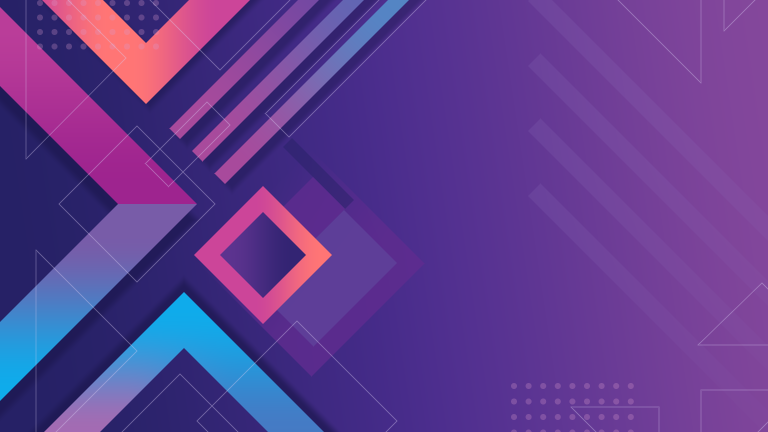
Give the GLSL for this background, as a WebGL 2 fragment shader.

```glsl
#version 300 es
precision highp float;
// Diagonal chevrons, diamonds, bars and thin outlines over a navy to violet gradient.
uniform vec2 u_resolution;
out vec4 fragColor;

const vec2 GRID = vec2(768.0, 432.0); // design grid, scaled to the canvas height
const float DIAG = 0.7071;
const vec3 NAVY = vec3(0.15, 0.13, 0.40);
const vec3 SHADOW = vec3(0.11, 0.09, 0.31);
const vec3 INDIGO = vec3(0.29, 0.175, 0.56);
const vec3 VIOLET = vec3(0.52, 0.28, 0.61);
const vec3 PLUM = vec3(0.37, 0.17, 0.56);
const vec3 LAVENDER = vec3(0.47, 0.36, 0.66);
const vec3 MAGENTA = vec3(0.62, 0.14, 0.56);
const vec3 PINK = vec3(0.80, 0.27, 0.60);
const vec3 CORAL = vec3(1.0, 0.46, 0.46);
const vec3 CYAN = vec3(0.06, 0.67, 0.92);

float fill(float d, float px) { return clamp(0.5 - d / px, 0.0, 1.0); }
float soft(float d, float blur) { return smoothstep(blur, -blur, d); }

// Box in the diagonal frame (x + y, x - y)
float diagonalBox(vec2 uv, vec2 lo, vec2 hi) {
  vec2 d = abs(uv - 0.5 * (lo + hi)) - 0.5 * (hi - lo);
  return max(d.x, d.y) * DIAG;
}

float diamond(vec2 p, float r) { return (abs(p.x) + abs(p.y) - r) * DIAG; }

// Right-angled chevron whose tip points along +x
float chevron(vec2 q, float inner, float outer) {
  float e = q.x + abs(q.y);
  return max(inner - e, e - outer) * DIAG;
}

float segment(vec2 p, vec2 a, vec2 b) {
  vec2 pa = p - a, ba = b - a;
  return length(pa - ba * clamp(dot(pa, ba) / dot(ba, ba), 0.0, 1.0));
}

float triangle(vec2 p, vec2 a, vec2 b, vec2 c) {
  return min(segment(p, a, b), min(segment(p, b, c), segment(p, c, a)));
}

float dotGrid(vec2 p, vec2 origin, vec2 pitch, vec2 count, float r) {
  vec2 cell = clamp(round((p - origin) / pitch), vec2(0.0), count - 1.0);
  return length(p - origin - cell * pitch) - r;
}

vec3 background(vec2 p) {
  float t = (p.x - 0.15 * (p.y - 216.0)) / GRID.x;
  vec3 c = mix(NAVY, INDIGO, smoothstep(0.0, 0.62, t));
  return mix(c, VIOLET, smoothstep(0.42, 1.08, t));
}

// Nearest distance to any of the thin outlines
float outlines(vec2 p, vec2 uv) {
  float d = abs(diamond(p - vec2(137, 204), 78.0));
  d = min(d, abs(diamond(p - vec2(297, 421), 100.0)));
  d = min(d, abs(diamond(p - vec2(180, 474), 100.0)));
  d = min(d, abs(diagonalBox(uv, vec2(309, -18), vec2(355, 105))));
  d = min(d, abs(diagonalBox(uv, vec2(100, 150), vec2(290, 400))));
  d = min(d, abs(diagonalBox(uv, vec2(379, 152), vec2(426, 500))));
  d = min(d, triangle(p, vec2(26, -42), vec2(126, 58), vec2(26, 159)));
  d = min(d, triangle(p, vec2(36, 250), vec2(137, 351), vec2(36, 452)));
  d = min(d, triangle(p, vec2(618, 0), vec2(701, 83), vec2(701, -83)));
  d = min(d, triangle(p, vec2(724, -31), vec2(724, 31), vec2(786, -31)));
  d = min(d, triangle(p, vec2(698, 345), vec2(762, 283), vec2(824, 345)));
  d = min(d, triangle(p, vec2(571, 407), vec2(659, 407), vec2(659, 495)));
  return min(d, triangle(p, vec2(701, 390), vec2(800, 390), vec2(701, 489)));
}

void main() {
  float px = GRID.y / u_resolution.y;
  vec2 p = vec2(gl_FragCoord.x, u_resolution.y - gl_FragCoord.y) * px;
  vec2 uv = vec2(p.x + p.y, p.x - p.y);
  vec3 col = background(p);

  // Pale bars falling to the right
  for (int i = 0; i < 4; i++) {
    float k = float(i);
    float bar = diagonalBox(uv, vec2(529.0 + 65.0 * k, 527.0 - 65.0 * k), vec2(1400.0, 552.0 - 65.0 * k));
    col = mix(col, LAVENDER + 0.08, 0.19 * fill(bar, px) * smoothstep(1350.0, 700.0, uv.x));
  }

  // Layered translucent diamonds
  float halo = fill(diagonalBox(uv, vec2(462, -65), vec2(688, 161)), px);
  col = mix(col, PLUM, 0.85 * halo * smoothstep(440.0, 640.0, uv.x));
  col = mix(col, NAVY, 0.5 * fill(diagonalBox(uv, vec2(430, 136), vec2(554, 154)), px));
  col = mix(col, PLUM, 0.8 * fill(diagonalBox(uv, vec2(490, -33), vec2(554, 136)), px));
  col = mix(col, vec3(0.37, 0.25, 0.60), 0.9 * fill(diagonalBox(uv, vec2(554, -33), vec2(660, 134)), px));

  // Rising bars with shadows
  for (int i = 0; i < 3; i++) {
    float k = float(i);
    vec2 lo = vec2(298.0 + 45.0 * k, 41.0), hi = vec2(319.0 + 45.0 * k, 600.0);
    col = mix(col, SHADOW, 0.45 * soft(diagonalBox(uv - vec2(14, 0), lo, hi), 4.0));
    vec3 top = mix(vec3(0.42, 0.28, 0.64), vec3(0.33, 0.52, 0.77), 0.5 * k);
    vec3 tint = mix(vec3(0.66, 0.29, 0.61), top, smoothstep(60.0, 390.0, uv.y));
    col = mix(col, tint, fill(diagonalBox(uv, lo, hi), px));
  }

  // Left chevron: magenta upper arm, blue lower arm
  vec2 q = p - vec2(0, 204);
  col = mix(col, SHADOW, 0.7 * soft(chevron(q - vec2(0, 16), 118.0, 197.0), 5.0));
  vec3 upper = mix(vec3(0.73, 0.24, 0.60), MAGENTA, smoothstep(20.0, 190.0, p.y));
  vec3 lower = mix(LAVENDER, CYAN, smoothstep(30.0, 185.0, q.y));
  col = mix(col, mix(upper, lower, fill(-q.y, px)), fill(chevron(q, 118.0, 197.0), px));

  // Top chevron, pointing down
  q = vec2(p.y, p.x - 146.0);
  col = mix(col, SHADOW, 0.55 * soft(chevron(q - vec2(5, 4), 43.0, 104.0), 5.0));
  vec3 warm = mix(mix(PINK, CORAL, smoothstep(20.0, 110.0, p.x)), PINK, smoothstep(130.0, 220.0, p.x));
  col = mix(col, warm, fill(chevron(q, 43.0, 104.0), px));

  // Bottom chevron, pointing up
  q = vec2(-p.y, p.x - 184.0);
  col = mix(col, SHADOW, 0.7 * soft(chevron(q - vec2(12, 0), -348.0, -292.0), 5.0));
  vec3 foot = mix(vec3(0.64, 0.42, 0.70), vec3(0.27, 0.48, 0.77), smoothstep(-60.0, 60.0, q.y));
  col = mix(col, mix(CYAN, foot, smoothstep(310.0, 432.0, p.y)), fill(chevron(q, -348.0, -292.0), px));

  // Central diamond ring
  q = p - vec2(263, 255);
  vec3 ring = mix(PINK, CORAL, smoothstep(-10.0, 60.0, q.x));
  col = mix(col, ring, fill(diamond(q, 69.0), px));
  vec3 core = mix(vec3(0.36, 0.20, 0.56), vec3(0.20, 0.14, 0.45), smoothstep(-35.0, 30.0, q.x));
  col = mix(col, core, fill(diamond(q, 43.0), px));

  // Dot grids and thin outlines
  float dots = min(dotGrid(p, vec2(40, 3), vec2(14.5), vec2(9, 4), 3.0),
                   dotGrid(p, vec2(514, 386), vec2(14.6, 15.5), vec2(9, 4), 3.0));
  col = mix(col, vec3(0.85, 0.60, 0.80), 0.28 * fill(dots, px));
  col = mix(col, vec3(0.85, 0.80, 0.95), 0.38 * fill(outlines(p, uv) - 0.4, px));
  fragColor = vec4(col, 1.0);
}
```
